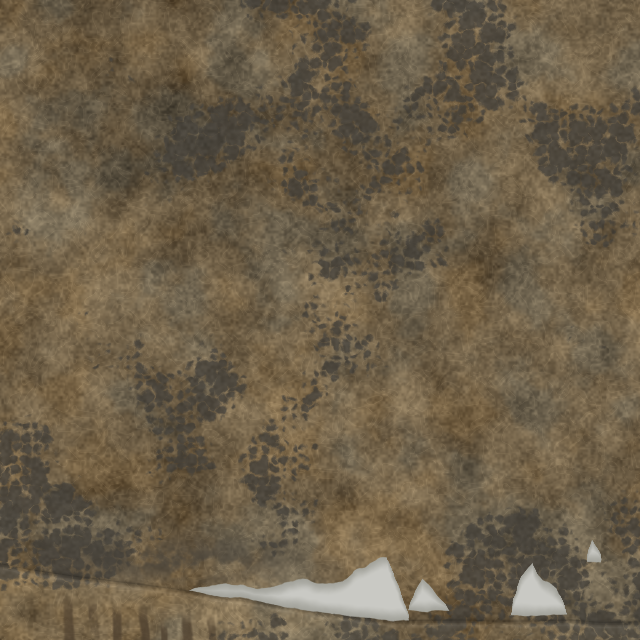
Write a Shadertoy shader that draws this texture.

```glsl
// Worn brown parchment: layered value noise gives mottling, fibres and grain,
// clustered round cells give blue-grey mould, and ragged height profiles cut
// pale holes above a folded strip along the lower edge.

const vec3 PARCHMENT = vec3(0.435, 0.372, 0.275);
const vec3 OCHRE = vec3(0.475, 0.385, 0.255);
const vec3 DUST = vec3(0.405, 0.370, 0.300);
const vec3 MOULD = vec3(0.270, 0.255, 0.228);
const vec3 SMUDGE = vec3(0.300, 0.245, 0.180);
const vec3 BACKING_SHADE = vec3(0.64, 0.64, 0.61);
const vec3 BACKING_LIGHT = vec3(0.79, 0.79, 0.77);

float hash(vec2 p) {
    vec3 q = fract(p.xyx * 0.1031);
    q += dot(q, q.yzx + 33.33);
    return fract((q.x + q.y) * q.z);
}

float noise(vec2 p) {
    vec2 cell = floor(p), f = fract(p);
    f = f * f * (3.0 - 2.0 * f);
    float low = mix(hash(cell), hash(cell + vec2(1, 0)), f.x);
    float high = mix(hash(cell + vec2(0, 1)), hash(cell + vec2(1, 1)), f.x);
    return mix(low, high, f.y);
}

float fbm(vec2 p) {
    float sum = 0.0, weight = 0.5;
    for (int i = 0; i < 5; i++) {
        sum += weight * noise(p);
        p = mat2(1.6, 1.2, -1.2, 1.6) * p + 17.3;
        weight *= 0.5;
    }
    return sum / 0.97;
}

// Soft thin strands along the contour lines of a warped noise field.
float fibres(vec2 p, float scale) {
    vec2 bend = vec2(noise(p * 40.0), noise(p * 40.0 + 61.0));
    float ridge = abs(noise(p * scale + bend * 3.0) - 0.5);
    return 1.0 - smoothstep(0.0, 0.12, ridge);
}

// Density of mould colonies, heavier towards the lower right.
float colonyDensity(vec2 p) {
    float corner = smoothstep(0.5, 0.9, p.x) * (1.0 - smoothstep(0.1, 0.6, p.y));
    float top = smoothstep(0.55, 0.95, p.y);
    return fbm(p * 6.5 + 41.0) + 0.10 * corner + 0.03 * top - 0.57;
}

// Round spots whose radius grows with the local colony density.
float mouldSpots(vec2 p, float scale) {
    vec2 warp = vec2(fbm(p * 60.0), fbm(p * 60.0 + 9.0)) - 0.5;
    vec2 q = p * scale + warp * 1.3;
    float cover = 0.0;
    for (int y = -1; y <= 1; y++) {
        for (int x = -1; x <= 1; x++) {
            vec2 cell = floor(q) + vec2(x, y);
            vec2 centre = cell + 0.2 + 0.6 * vec2(hash(cell), hash(cell + 71.0));
            float radius = clamp(colonyDensity(centre / scale) * 6.0, 0.0, 0.8);
            radius *= 0.45 + 0.6 * hash(cell + 23.0);
            float spot = 1.0 - smoothstep(-0.18, 0.16, length(q - centre) - radius);
            cover = max(cover, spot * smoothstep(0.05, 0.25, radius));
        }
    }
    return cover;
}

// Depth inside a hole rising from floorY to a ragged peak; negative outside.
float tearDepth(vec2 p, float left, float peak, float right, float floorY, float height, float power) {
    float t = p.x < peak ? (p.x - left) / (peak - left) : (right - p.x) / (right - peak);
    t = clamp(t, 0.0, 1.0);
    float scallop = (noise(vec2(p.x * 32.0, left * 50.0)) - 0.35) * 0.3 * height;
    float roof = height * pow(t, p.x < peak ? power : 0.7) + scallop * smoothstep(0.0, 0.15, t);
    float rise = p.y - floorY;
    return min(roof - rise, rise) - 0.0015;
}

float seamHeight(float x) {
    return max(0.115 - 0.145 * x, 0.026) + 0.005 * (noise(vec2(x * 18.0, 3.0)) - 0.5);
}

vec3 parchment(vec2 p) {
    float tint = fbm(p * 11.0 + 83.0);
    vec3 color = mix(PARCHMENT, OCHRE, 0.6 * smoothstep(0.52, 0.72, tint));
    color = mix(color, DUST, 0.8 * smoothstep(0.50, 0.30, tint));
    float flakes = smoothstep(0.54, 0.62, fbm(p * 8.0 + 5.0));
    float tone = 0.17 * (fbm(p * 4.0) - 0.5) + 0.24 * (fbm(p * 22.0) - 0.5);
    tone += 0.10 * (noise(p * 240.0) - 0.5) + 0.08 * (noise(p * 125.0) - 0.5);
    tone += 0.035 * (fibres(p, 100.0) - 0.3) + 0.035 * (flakes - 0.25);
    return color + tone * vec3(1.0, 0.91, 0.74);
}

void mainImage(out vec4 fragColor, in vec2 fragCoord) {
    vec2 p = fragCoord / iResolution.xy;
    vec3 color = parchment(p);
    float grain = noise(p * 190.0) - 0.5;

    // Mould colonies and the broad stain above the fold
    color = mix(color, MOULD + 0.06 * grain, 0.82 * mouldSpots(p, 62.0));
    vec2 fromStain = (p - vec2(0.27, 0.125)) / vec2(0.17, 0.035);
    float stain = exp(-dot(fromStain, fromStain)) * smoothstep(0.35, 0.6, fbm(p * 28.0));
    color = mix(color, MOULD, 0.75 * stain);

    // Folded strip with upright smudges, a shaded seam and a worn lip
    float seam = seamHeight(p.x);
    float below = seam - p.y;
    float strip = smoothstep(0.0, 0.003, below);
    float bars = smoothstep(0.1, 0.8, sin(p.x * 170.0 + 3.0 * noise(p * 22.0)));
    bars *= smoothstep(0.06, 0.12, p.x) * (1.0 - smoothstep(0.30, 0.40, p.x));
    bars *= smoothstep(0.025, 0.055, below) * smoothstep(0.2, 0.6, fbm(p * 35.0));
    color += strip * vec3(0.025, 0.022, 0.015);
    color = mix(color, SMUDGE, 0.75 * bars);
    color *= 1.0 - 0.25 * exp(-abs(below + 0.003) * 350.0);
    color += 0.05 * strip * exp(-abs(below - 0.005) * 300.0);

    // Ragged holes showing the pale backing
    vec2 q = p + 0.007 * (vec2(fbm(p * 45.0), fbm(p * 45.0 + 31.0)) - 0.5);
    float depth = tearDepth(q, 0.25, 0.605, 0.64, seam, 0.100, 1.7);
    depth = max(depth, tearDepth(q, 0.637, 0.660, 0.703, 0.042, 0.052, 0.6));
    depth = max(depth, tearDepth(q, 0.797, 0.832, 0.886, 0.036, 0.088, 0.8));
    depth = max(depth, tearDepth(q, 0.917, 0.926, 0.940, 0.118, 0.036, 0.6));
    vec3 backing = mix(BACKING_SHADE, BACKING_LIGHT, smoothstep(0.0, 0.022, depth));
    color = mix(color, backing, smoothstep(0.0, 0.0025, depth));

    fragColor = vec4(clamp(color, 0.0, 1.0), 1.0);
}
```
